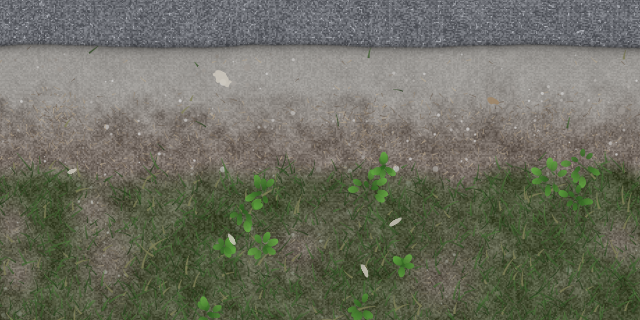
A Shadertoy shader for this texture:

```glsl
// Roadside strip: asphalt above a dusty gravel shoulder that fades into patchy grass.
float hash(vec2 p) { return fract(sin(dot(p, vec2(127.1, 311.7))) * 43758.545); }

float noise(vec2 p) {
    vec2 i = floor(p), f = fract(p);
    f = f * f * (3.0 - 2.0 * f);
    return mix(mix(hash(i), hash(i + vec2(1, 0)), f.x),
               mix(hash(i + vec2(0, 1)), hash(i + 1.0), f.x), f.y);
}

float blob(vec2 p, vec2 center, float size) {
    vec2 d = (p - center) / size;
    return exp(-dot(d, d));
}

// Grass cover, thinned over the bare patches
float grassCover(vec2 p) {
    const vec3 bare[7] = vec3[7](
        vec3(0.34, 0.19, 0.12), vec3(0.93, 0.22, 0.08), vec3(1.36, 0.13, 0.11), vec3(1.93, 0.25, 0.08),
        vec3(0.04, 0.30, 0.06), vec3(0.29, 0.35, 0.07), vec3(0.06, 0.14, 0.06));
    float edge = 0.435 + 0.018 * sin(p.x * 7.0 + 1.5) + 0.05 * noise(vec2(p.x * 9.0, 1.0));
    float cover = smoothstep(edge + 0.03, edge - 0.06, p.y);
    for (int i = 0; i < 7; i++) cover *= 1.0 - 0.85 * blob(p, bare[i].xy, bare[i].z);
    return cover * (0.65 + 0.6 * noise(p * 9.0));
}

// Dry straw: round tufts and a loose scatter
float strawCover(vec2 p) {
    return blob(p, vec2(0.17, 0.635), 0.07) + blob(p, vec2(1.15, 0.6), 0.07)
         + 0.5 * blob(p, vec2(1.7, 0.63), 0.07) + 0.32 * smoothstep(0.76, 0.55, p.y);
}

// One jittered layer of tapered, bent straws or grass blades
vec3 strokes(vec3 col, vec2 p, float cell, float seed, bool straw) {
    vec2 base = floor(p / cell);
    float soft = 0.8 / iResolution.y;
    for (int j = 1; j >= -1; j--)
    for (int i = -1; i <= 1; i++) {
        vec2 id = base + vec2(i, j), key = id + seed * 17.0;
        float a = hash(key), b = hash(key + 31.7), c = hash(key + 57.1);
        vec2 root = (id + vec2(a, b)) * cell;
        if (c > (straw ? strawCover(root) : grassCover(root))) continue;
        float shade = fract(c * 91.0 + a * 37.0), len = cell * (0.55 + 0.45 * b);
        float angle = straw ? b * 6.28 : (a - 0.5) * 2.3;
        vec2 dir = vec2(sin(angle), cos(angle)), q = p - root;
        float t = dot(q, dir) / len;
        float side = dot(q, vec2(dir.y, -dir.x)) - (shade - 0.5) * 0.6 * len * t * t;
        float width = (0.0017 + (straw ? 0.0005 : 0.0022) * shade) * (1.0 - 0.8 * t);
        float m = smoothstep(soft, -soft, abs(side) - width) * smoothstep(0.0, 0.05, t) * smoothstep(1.0, 0.9, t);
        vec3 tint = mix(vec3(0.15, 0.25, 0.11), vec3(0.33, 0.5, 0.25), shade) * (0.78 + 0.35 * t);
        if (shade > 0.9) tint = vec3(0.5, 0.5, 0.34);
        if (straw) tint = mix(vec3(0.36, 0.3, 0.25), vec3(0.76, 0.69, 0.58), shade);
        col = mix(col, tint, m * (straw ? 0.65 : 0.85));
    }
    return col;
}

// Small pale stones in jittered cells
vec3 pebbles(vec3 col, vec2 p, float cell) {
    vec2 id = floor(p / cell);
    float a = hash(id + 5.0), b = hash(id + 9.0), soft = 0.8 / (iResolution.y * cell);
    vec2 q = fract(p / cell) - 0.25 - 0.5 * vec2(a, b);
    float r = 0.08 + 0.16 * b * b;
    float m = smoothstep(r + soft, r - soft, length(q)) * step(hash(id + 14.0), 0.13);
    return mix(col, mix(vec3(0.53, 0.5, 0.47), vec3(0.85), a), m * 0.8);
}

// Clusters of bright round leaves: center and radius
vec3 clover(vec3 col, vec2 p) {
    const vec3 plants[12] = vec3[12](
        vec3(0.76, 0.34, 0.05), vec3(0.82, 0.4, 0.045), vec3(1.15, 0.41, 0.05), vec3(1.2, 0.48, 0.03),
        vec3(1.82, 0.49, 0.06), vec3(1.72, 0.44, 0.05), vec3(1.8, 0.38, 0.05), vec3(0.7, 0.23, 0.025),
        vec3(0.82, 0.23, 0.035), vec3(1.13, 0.04, 0.04), vec3(0.65, 0.02, 0.04), vec3(1.26, 0.17, 0.025));
    for (int i = 0; i < 12; i++) {
        vec3 plant = plants[i];
        if (length(p - plant.xy) > plant.z + 0.025) continue;
        for (int k = 0; k < 10; k++) {
            float a = hash(vec2(i, k) + 2.0), b = hash(vec2(i, k) + 8.0);
            vec2 dir = vec2(cos(a * 6.28), sin(a * 6.28)), q = p - plant.xy - dir * plant.z * sqrt(b);
            q = vec2(dot(q, dir), 1.6 * dot(q, vec2(-dir.y, dir.x)));
            float m = smoothstep(0.002, -0.002, length(q) - 0.01 - 0.008 * b);
            col = mix(col, mix(vec3(0.2, 0.42, 0.14), vec3(0.4, 0.68, 0.26), b) * (0.9 + 8.0 * q.x), m * 0.85);
        }
    }
    return col;
}

// Pale flakes and fallen leaves: center, angle, half length
vec3 litter(vec3 col, vec2 p) {
    const vec4 flakes[6] = vec4[6](
        vec4(0.695, 0.755, 2.3, 0.032), vec4(1.54, 0.685, 2.7, 0.018), vec4(1.14, 0.155, 2.0, 0.024),
        vec4(1.235, 0.305, 0.6, 0.022), vec4(0.725, 0.25, 2.1, 0.022), vec4(0.225, 0.465, 0.4, 0.018));
    for (int i = 0; i < 6; i++) {
        vec4 k = flakes[i];
        vec2 q = p - k.xy, dir = vec2(cos(k.z), sin(k.z));
        q = vec2(dot(q, dir), dot(q, vec2(-dir.y, dir.x)) * (i < 2 ? 1.7 : 3.0));
        float d = length(q) - k.w * (0.7 + 0.5 * noise(p * 90.0));
        vec3 tint = i == 1 ? vec3(0.62, 0.52, 0.4) : vec3(0.8, 0.78, 0.74);
        col = mix(col, tint, 0.85 * smoothstep(0.003, -0.003, d));
    }
    return col;
}

void mainImage(out vec4 fragColor, in vec2 fragCoord) {
    vec2 p = fragCoord / iResolution.y;
    float grain = noise(p * 230.0) - 0.5;
    float mottle = 0.6 * noise(p * 22.0) + 0.4 * noise(p * 61.0) - 0.5;

    // Shoulder: pale dust turning to brown soil
    float dust = smoothstep(0.5, 0.76, p.y + 0.1 * mottle);
    vec3 col = mix(vec3(0.46, 0.42, 0.39), vec3(0.61, 0.6, 0.585), dust);
    col += grain * mix(0.2, 0.09, dust) + mottle * mix(0.18, 0.05, dust);
    col = pebbles(pebbles(col, p, 0.021), p + 0.37, 0.045);
    for (float i = 0.0; i < 3.0; i++) col = strokes(col, p, 0.03 - 0.005 * i, i + 20.0, true);

    // Grass: shaded ground, blades, then leaves
    vec3 ground = vec3(0.23, 0.29, 0.16) + 0.16 * grain + 0.2 * mottle;
    col = mix(col, ground, 0.75 * min(grassCover(p), 1.0));
    for (float i = 0.0; i < 5.0; i++) col = strokes(col, p, 0.036 + 0.011 * i, i + 1.0, false);
    col = litter(clover(col, p), p);

    // Asphalt with speckled aggregate and a dark lip
    float d = p.y - 0.854 - 0.005 * sin(p.x * 8.3 + 0.4) - 0.004 * noise(vec2(p.x * 14.0, 3.0));
    vec3 road = vec3(0.415, 0.425, 0.45) + 0.26 * grain + 0.08 * mottle;
    road += 0.2 * smoothstep(0.8, 0.95, noise(p * 170.0 + 40.0));
    col *= 1.0 - 0.4 * exp(min(d, 0.0) * 75.0);
    road *= 1.0 - 0.3 * exp(-max(d, 0.0) * 110.0);
    fragColor = vec4(mix(col, road, smoothstep(-0.004, 0.004, d)), 1.0);
}
```
